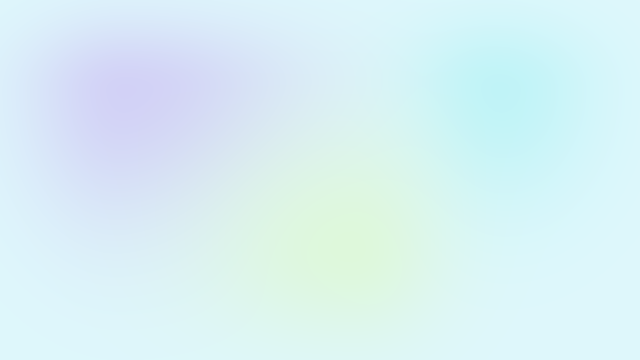
Give the GLSL for this background, as a Shadertoy shader.

```glsl
const vec3 BASE_COLOR = vec3(0.872, 0.970, 0.986);
const vec3 VIOLET = vec3(0.823, 0.818, 0.966);
const vec3 CYAN = vec3(0.752, 0.954, 0.970);
const vec3 GREEN = vec3(0.872, 0.972, 0.858);

// Centres and falloff radii as fractions of the canvas
const vec2 VIOLET_CENTER = vec2(0.198, 0.748);
const vec2 CYAN_CENTER = vec2(0.778, 0.750);
const vec2 GREEN_CENTER = vec2(0.550, 0.308);

// Radii: left, bottom, right, top
const vec4 VIOLET_RADII = vec4(0.160, 0.385, 0.275, 0.195);
const vec4 CYAN_RADII = vec4(0.140, 0.325, 0.155, 0.195);
const vec4 GREEN_RADII = vec4(0.230, 0.250, 0.145, 0.330);

// Gaussian falloff with a separate radius on each side of its centre
float softGlow(vec2 uv, vec2 center, vec4 radii) {
    vec2 offset = uv - center;
    vec2 radius = mix(radii.xy, radii.zw, step(0.0, offset));
    vec2 scaled = offset / radius;
    return exp(-dot(scaled, scaled));
}

void mainImage(out vec4 fragColor, in vec2 fragCoord) {
    vec2 uv = fragCoord / iResolution.xy;

    // Layer the pastel glows over the pale base
    vec3 color = BASE_COLOR;
    color = mix(color, VIOLET, softGlow(uv, VIOLET_CENTER, VIOLET_RADII));
    color = mix(color, CYAN, softGlow(uv, CYAN_CENTER, CYAN_RADII));
    color = mix(color, GREEN, softGlow(uv, GREEN_CENTER, GREEN_RADII));

    fragColor = vec4(color, 1.0);
}
```
